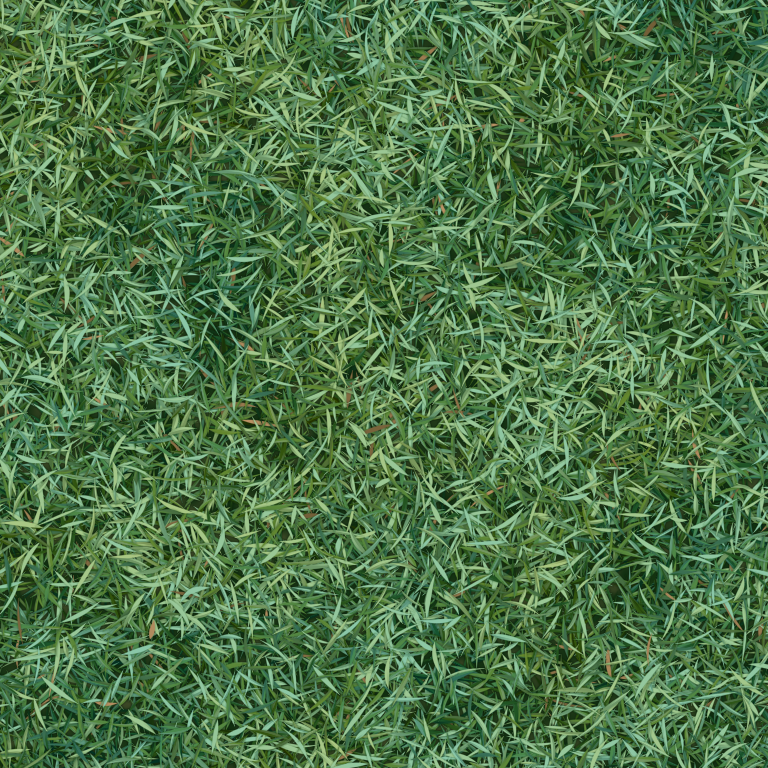
Write a WebGL 2 fragment shader that draws this texture.

```glsl
#version 300 es
precision highp float;

uniform vec2 u_resolution;
out vec4 fragColor;

const int LAYERS = 19;
const float TAU = 6.28318;

vec4 hash4(vec3 p) {
    vec4 q = fract(p.xyzx * vec4(0.1031, 0.1030, 0.0973, 0.1099));
    q += dot(q, q.wzxy + 33.33);
    return fract((q.xxyz + q.yzzw) * q.zywx);
}

float valueNoise(vec2 p, float seed) {
    vec2 cell = floor(p);
    vec2 f = fract(p);
    f = f * f * (3.0 - 2.0 * f);
    float a = hash4(vec3(cell, seed)).x;
    float b = hash4(vec3(cell + vec2(1, 0), seed)).x;
    float c = hash4(vec3(cell + vec2(0, 1), seed)).x;
    float d = hash4(vec3(cell + vec2(1, 1), seed)).x;
    return mix(mix(a, b, f.x), mix(c, d, f.x), f.y);
}

// Greens from deep shade (0) to glossy highlight (1)
vec3 grassRamp(float tone) {
    vec3 color = vec3(0.07, 0.20, 0.07);
    color = mix(color, vec3(0.15, 0.33, 0.11), smoothstep(0.03, 0.15, tone));
    color = mix(color, vec3(0.26, 0.43, 0.28), smoothstep(0.22, 0.34, tone));
    color = mix(color, vec3(0.33, 0.53, 0.25), smoothstep(0.42, 0.54, tone));
    color = mix(color, vec3(0.42, 0.59, 0.42), smoothstep(0.61, 0.73, tone));
    return mix(color, vec3(0.60, 0.78, 0.59), smoothstep(0.80, 0.96, tone));
}

// Returns signed distance, position along (-1..1) and across (-1..1)
vec3 bladeShape(vec2 p, float angle, float halfLength, float halfWidth, float bend) {
    vec2 axis = vec2(cos(angle), sin(angle));
    float along = dot(p, axis);
    float s = along / halfLength;
    float across = dot(p, vec2(-axis.y, axis.x)) - bend * halfLength * (s * s - 0.4);
    float width = halfWidth * (1.0 - s * s) * (1.0 - 0.3 * s);
    float dist = max(abs(across) - width, abs(along) - halfLength);
    return vec3(dist, s, clamp(across / halfWidth, -1.0, 1.0));
}

// Draws one sheet of scattered blades over the given colour
vec3 bladeLayer(vec3 color, vec2 uv, float seed, float cellSize, float height,
                float patchTone, float patchWarmth, float pixel) {
    vec2 p = uv + hash4(vec3(seed, 5.0, 9.0)).xy * 3.0;
    vec2 home = floor(p / cellSize);
    for (int j = -1; j <= 1; j++) {
        for (int i = -1; i <= 1; i++) {
            vec2 cell = home + vec2(i, j);
            vec4 place = hash4(vec3(cell, seed));
            vec4 look = hash4(vec3(cell + 71.0, seed + 37.0));
            vec2 center = (cell + place.xy) * cellSize;
            float halfLength = mix(0.013, 0.031, place.w);
            float halfWidth = mix(0.0016, 0.0034, look.x * look.x);
            float bend = (look.y - 0.5) * 0.38;
            vec3 blade = bladeShape(p - center, place.z * TAU, halfLength, halfWidth, bend);

            // Contact shadow on the blades below
            float shadow = 1.0 - smoothstep(0.0, 0.003, blade.x);
            color *= 1.0 - vec3(0.15, 0.11, 0.15) * shadow;

            // Tone follows height, with a fold along the middle
            float tone = 0.625 + 1.42 * (mix(look.z, height, 0.33) - 0.5) + patchTone;
            tone += 0.10 * blade.y + 0.10 * smoothstep(-0.3, 0.3, blade.z) - 0.05;
            float warmth = 2.0 * look.w - 1.0 + patchWarmth;
            vec3 bladeColor = max(grassRamp(tone) + vec3(0.05, 0.0, -0.06) * warmth, 0.0);

            // Occasional dry straw, mostly low down
            float dryness = fract(look.w * 57.0 + look.y * 31.0);
            float isDry = step(dryness, mix(0.035, 0.001, sqrt(height)));
            vec3 straw = mix(vec3(0.42, 0.35, 0.20), vec3(0.74, 0.58, 0.40), look.z);
            bladeColor = mix(bladeColor, straw, isDry);

            color = mix(color, bladeColor, 1.0 - smoothstep(-pixel, pixel, blade.x));
        }
    }
    return color;
}

void main() {
    vec2 uv = gl_FragCoord.xy / u_resolution.y;
    float pixel = 0.8 / u_resolution.y;

    // Broad patches of denser and paler turf
    float broad = valueNoise(uv * 4.0 + 20.0, 3.0) - 0.5;
    float tufts = valueNoise(uv * 14.0 + 40.0, 8.0) - 0.5;
    float patchTone = 0.22 * broad + 0.28 * tufts;
    float patchWarmth = 1.2 * (valueNoise(uv * 7.0 + 60.0, 15.0) - 0.5);

    // Shaded soil
    float soil = valueNoise(uv * 60.0, 12.0);
    vec3 color = mix(vec3(0.06, 0.18, 0.06), vec3(0.24, 0.28, 0.15), soil * soil);

    // Blades from the ground up
    for (int k = 0; k < LAYERS; k++) {
        float layer = float(k);
        float height = pow(0.88, float(LAYERS - 1) - layer);
        float cellSize = 0.036 + 0.003 * fract(layer * 0.618);
        color = bladeLayer(color, uv, layer * 3.0 + 11.0, cellSize, height,
                           patchTone, patchWarmth, pixel);
    }
    fragColor = vec4(color, 1.0);
}
```
